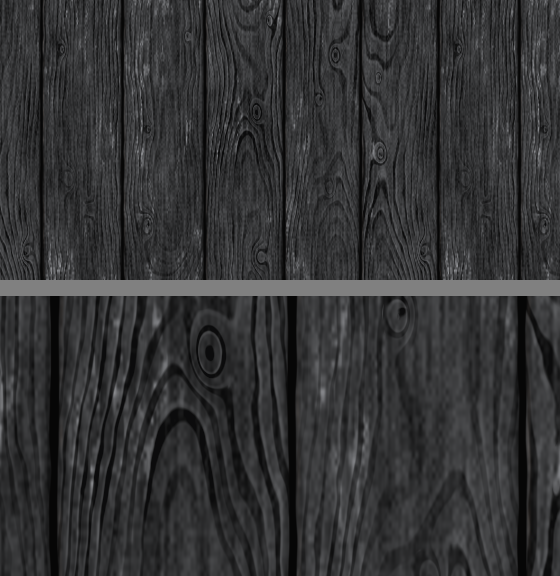
Top: the whole. Bottom: its middle third, enlarged.
Write a WebGL 1 fragment shader that draws this texture.

```glsl
precision highp float;
uniform vec2 u_resolution;

#define PITCH 0.2835        // mean plank width, canvas height = 1
#define FIRST_EDGE 0.148
#define CYCLE 5.0           // planks before the set repeats
#define GAP_HALF 0.0048
#define RINGS 72.0          // grain lines per unit
#define FIBRE_FREQ vec2(190.0, 14.0)
#define LINE_DEPTH 0.15
#define WEAR 0.26
#define BASE_TONE 0.226
#define TINT vec3(0.985, 0.995, 1.02)
#define GAP_COLOR vec3(0.025, 0.023, 0.022)

float hash(vec2 p) {
  return fract(sin(dot(p, vec2(127.1, 311.7))) * 43758.5453);
}

float noise(vec2 p) {
  vec2 i = floor(p), f = fract(p);
  f = f * f * (3.0 - 2.0 * f);
  return mix(mix(hash(i), hash(i + vec2(1.0, 0.0)), f.x),
             mix(hash(i + vec2(0.0, 1.0)), hash(i + vec2(1.0, 1.0)), f.x), f.y);
}

float fbm(vec2 p) {
  return 0.55 * noise(p) + 0.3 * noise(p * 2.1 + 7.3) + 0.15 * noise(p * 4.3 + 3.1);
}

// Left edge of plank k; widths vary a little within each cycle
float plankEdge(float k) {
  float s = sin(3.14159 * k / CYCLE);
  return FIRST_EDGE + k * PITCH + 0.018 * s * s;
}

// Knot centre in xy, radius in z
vec3 knot(float id, float k) {
  vec2 seed = vec2(id + 2.0, k * 3.7 + 1.0);
  return vec3((hash(seed) - 0.5) * 0.19, (k + hash(seed + 5.1)) / 3.0,
              mix(0.01, 0.028, hash(seed + 9.4)));
}

// Ring count of a slanted cut through a trunk, bent around the knots
float grain(vec2 p, float id) {
  float s = id * 17.3 + 4.0;
  float axis = (hash(vec2(id, 8.0)) - 0.5) * 0.13;
  float depth = 0.01 + 0.1 * noise(vec2(s, p.y * 2.0 + s))
              + 0.025 * noise(vec2(p.x * 16.0, p.y * 5.0) + s);
  float x = p.x - axis + 0.035 * (noise(vec2(p.x * 9.0, p.y * 3.0) + s) - 0.5)
          + 0.009 * (noise(vec2(p.x * 34.0, p.y * 13.0) + s) - 0.5)
          + 0.003 * (noise(vec2(p.x * 80.0, p.y * 38.0) + s) - 0.5);
  float r = length(vec2(x, depth));
  for (int i = 0; i < 3; i++) {
    vec3 n = knot(id, float(i));
    vec2 q = (p - n.xy) / (n.z * vec2(1.0, 1.9));
    r += 1.7 * n.z * exp(-dot(q, q));
  }
  return r * RINGS;
}

void main() {
  float px = 1.0 / u_resolution.y;
  vec2 uv = gl_FragCoord.xy * px;

  // Plank lookup
  float k = floor((uv.x - FIRST_EDGE) / PITCH);
  if (uv.x < plankEdge(k)) k -= 1.0;
  float left = uv.x - plankEdge(k);
  float right = plankEdge(k + 1.0) - uv.x;
  float id = mod(k, CYCLE);
  vec2 p = vec2(0.5 * (left - right), uv.y);
  vec2 seed = vec2(id * 13.7, id * 5.9);

  // Grain grooves, softened by the local line spacing
  float g = grain(p, id);
  float w = length(vec2(grain(p + vec2(px, 0.0), id) - g, grain(p + vec2(0.0, px), id) - g));
  float f = fract(g) - 0.5;
  float ring = hash(vec2(floor(g), id + 3.0));
  float halfLine = 0.07 + 0.17 * noise(vec2(p.x * 40.0, p.y * 14.0) + seed);
  halfLine = min(halfLine, 0.0105 * w / px);
  float soft = 0.04 + 0.5 * min(w, 0.6);
  float fade = 1.0 - smoothstep(0.55, 1.2, w);
  float groove = 1.0 - smoothstep(halfLine - soft, halfLine + soft, abs(f));
  float lip = 1.0 - smoothstep(0.0, 0.1 + soft, abs(f - halfLine - 0.1));
  float strength = fade * (0.4 + 0.6 * ring)
                 * mix(0.4, 1.0, smoothstep(0.25, 0.6, noise(p * vec2(12.0, 4.0) + seed)));

  // Fibres, broad stains and rubbed streaks
  float fibre = noise(p * FIBRE_FREQ + seed) - 0.5;
  float speck = noise(p * vec2(250.0, 120.0) + seed) - 0.5;
  float stain = fbm(p * vec2(11.0, 2.6) + seed) - 0.5;
  float rubbed = smoothstep(0.5, 0.78, fbm(p * vec2(18.0, 4.0) + seed + 31.0));
  float streak = smoothstep(0.4, 0.9, noise(p * vec2(150.0, 24.0) + seed + 11.0));
  float tone = BASE_TONE + 0.035 * (hash(vec2(id, 21.0)) - 0.5);
  tone += 0.115 * fibre + 0.085 * speck + 0.14 * stain;
  tone += strength * (0.075 * lip * (1.0 - groove) - LINE_DEPTH * groove);
  tone += WEAR * rubbed * streak * (1.0 - 0.7 * groove) * (0.7 + speck);

  // Dark knot hearts
  for (int i = 0; i < 3; i++) {
    vec3 n = knot(id, float(i));
    vec2 q = (p - n.xy) / vec2(0.8, 1.2);
    q += 0.012 * (vec2(noise(p * 90.0 + seed), noise(p * 90.0 + seed + 40.0)) - 0.5);
    float size = n.z * 0.25;
    float heart = 1.0 - smoothstep(size - px, size + 0.003 + px, length(q));
    tone -= 0.16 * heart * step(0.35, hash(vec2(id, n.y)));
  }

  // Rounded edges, a faint warm rim and the gaps
  float ragged = 0.003 * (noise(vec2(uv.y * 24.0, k * 3.0)) - 0.5);
  float d = min(left, right) + ragged;
  tone *= mix(0.65, 1.0, smoothstep(GAP_HALF, 0.017, d));
  vec3 color = max(tone, 0.045) * TINT;
  float rim = 1.0 - smoothstep(0.0, 0.004, abs(left + ragged - GAP_HALF - 0.003));
  color += vec3(0.09, 0.075, 0.065) * rim * noise(vec2(uv.y * 40.0, id + 6.0));
  float gap = 1.0 - smoothstep(GAP_HALF - px, GAP_HALF + px, d);
  gl_FragColor = vec4(mix(color, GAP_COLOR, gap), 1.0);
}
```
